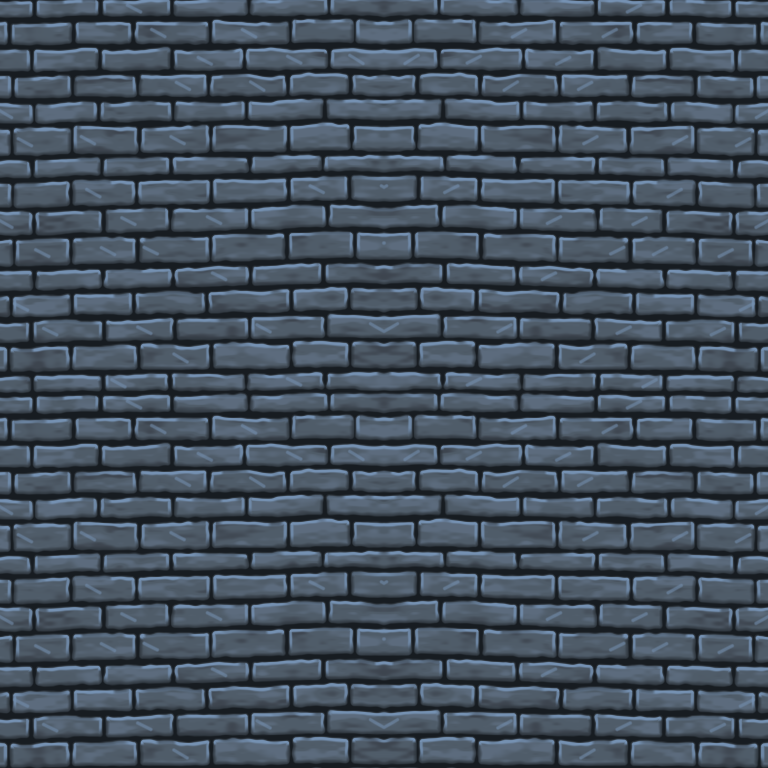
A three.js fragment shader for this texture:

```glsl
// Mirrored wall of slightly arched blue-grey stone brick courses with worn, lit edges.
varying vec2 vUv;

const float COURSES = 29.09;  // courses over the canvas height; one course is the unit
const float PERIOD = 15.0;    // courses before the wall repeats
const vec3 MORTAR = vec3(0.09, 0.11, 0.13);
const vec3 SHADOW = vec3(0.18, 0.21, 0.24);
const vec3 DEEP = vec3(0.24, 0.27, 0.31);
const vec3 STONE = vec3(0.31, 0.36, 0.41);
const vec3 PALE = vec3(0.36, 0.42, 0.49);
const vec3 EDGE = vec3(0.46, 0.57, 0.70);

// Uneven bed joints: offset of each course from an even pitch
const mat4 BED_SHIFT = mat4(
  0.0, -0.17, -0.11, -0.12, -0.14, -0.23, -0.05, -0.26,
  -0.16, -0.14, 0.04, -0.02, 0.01, 0.03, 0.17, 0.0);

float hash(vec2 p) {
  return fract(sin(dot(p, vec2(127.1, 311.7))) * 43758.55);
}

float noise(vec2 p) {
  vec2 i = floor(p);
  vec2 f = fract(p);
  f = f * f * (3.0 - 2.0 * f);
  return mix(mix(hash(i), hash(i + vec2(1.0, 0.0)), f.x),
             mix(hash(i + vec2(0.0, 1.0)), hash(i + 1.0), f.x), f.y);
}

float roundBox(vec2 p, vec2 size, float radius) {
  vec2 q = abs(p) - size + radius;
  return length(max(q, 0.0)) + min(max(q.x, q.y), 0.0) - radius;
}

float segment(vec2 p, vec2 a, vec2 b) {
  vec2 v = b - a;
  return length(p - a - v * clamp(dot(p - a, v) / dot(v, v), 0.0, 1.0));
}

// Sag of a bed joint away from the mirror axis
float sag(float course, float spread) {
  return 0.114 * spread * (0.669 - cos(6.28318 * (course - 2.0) / PERIOD));
}

// Distance of the k-th upright joint from the mirror axis
float joint(float k, float course) {
  float j = k - 1.0;
  float x = mod(course, 2.0) < 0.5
    ? 2.2 + 3.03 * k - 0.064 * k * k
    : max(1.21, 3.56 + 3.18 * j - 0.136 * j * j);
  return x + 0.24 * (hash(vec2(k, course + 40.0)) - 0.5);
}

// Painted stone tone with long horizontal smudges
vec3 stoneColor(vec2 p, vec2 id, float height) {
  float tone = 0.5 + 0.5 * (noise(p * vec2(0.8, 3.2) + id * 7.3) - 0.5)
    + 0.28 * (noise(p * vec2(2.6, 7.0) + id) - 0.5)
    + 0.18 * (hash(id + 9.0) - 0.5);
  tone += 0.12 * sin(3.14159 * height) - 0.08;
  vec3 color = mix(DEEP, STONE, smoothstep(0.15, 0.45, tone));
  return mix(color, PALE, smoothstep(0.50, 0.74, tone));
}

void main() {
  vec2 p = vec2(abs(vUv.x - 0.5), 1.0 - vUv.y) * COURSES;
  float spread = smoothstep(0.0, 0.5 * COURSES, p.x);
  p.y = mod(p.y + 0.19 - 0.07 * spread + 0.08 * (noise(vec2(p.x * 0.7, 3.0)) - 0.5), PERIOD);

  // Find the course
  float course = 0.0;
  float top = 0.0;
  float bottom = 99.0;
  for (int i = 0; i < 16; i++) {
    float n = float(i);
    float bed = n + BED_SHIFT[i / 4][i - (i / 4) * 4] + sag(n, spread);
    if (p.y >= bed) {
      course = n;
      top = bed;
    } else {
      bottom = min(bottom, bed);
    }
  }

  // Find the brick; the first one straddles the mirror axis
  float brick = 0.0;
  float left = -joint(0.0, course);
  for (int k = 0; k < 6; k++) {
    float x = joint(float(k), course);
    if (p.x > x) {
      brick = float(k) + 1.0;
      left = x;
    }
  }
  float right = joint(brick, course);
  vec2 id = vec2(brick, course);

  // Brick outline with a worn, uneven top
  top += 0.11 * noise(vec2(p.x * 1.1 + hash(id) * 9.0, course));
  vec2 size = 0.5 * vec2(right - left, bottom - top);
  vec2 local = p - 0.5 * vec2(left + right, top + bottom);
  float d = roundBox(local, size - vec2(0.055, 0.065), 0.13);
  d += 0.07 * (noise(p * 3.5) - 0.5);
  float height = (bottom - p.y) / (bottom - top);

  vec3 color = stoneColor(p, id, height);
  color = mix(color, SHADOW, 0.8 * smoothstep(-0.17, -0.01, d));

  // Lit rim: broken along the top, on some of the sides
  float rim = smoothstep(0.0, 0.06, -d) * (1.0 - smoothstep(0.10, 0.20, -d));
  float topLight = (1.0 - smoothstep(0.18, 0.32, p.y - top))
    * mix(0.35, 1.0, smoothstep(0.22, 0.55, noise(vec2(p.x * 1.7, course * 5.0))));
  float fade = smoothstep(0.12, 0.5, height);
  float leftLight = (1.0 - smoothstep(0.16, 0.26, p.x - left)) * step(0.4, hash(id + 3.0));
  float rightLight = (1.0 - smoothstep(0.16, 0.26, right - p.x)) * step(0.4, hash(id + 5.0));
  color = mix(color, EDGE, rim * max(topLight, 0.85 * fade * max(leftLight, rightLight)));

  // Slanted scratch on some bricks
  vec2 start = vec2((hash(id + 11.0) - 0.5) * size.x, 0.16);
  float scratch = segment(local, start, start + vec2(0.5, -0.27));
  color = mix(color, EDGE, 0.55 * step(0.68, hash(id + 13.0)) * (1.0 - smoothstep(0.02, 0.10, scratch)));

  color = mix(color, MORTAR, smoothstep(-0.035, 0.045, d));
  gl_FragColor = vec4(color, 1.0);
}
```
